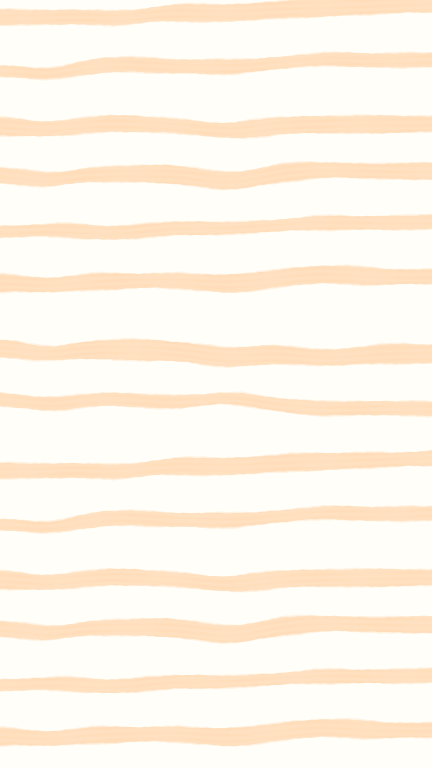
Give the GLSL for this pattern, as a WebGL 2 fragment shader.

```glsl
#version 300 es
precision highp float;
// Hand-painted peach stripes on cream paper: a group of eight brush strokes
// that tiles down the canvas. Each stroke is a tilted line bent by four soft
// bumps; layered sines vary its width, roughen its edges and streak its paint.

#define PAPER vec3(1.0, 0.998, 0.972)
#define PAINT vec3(1.0, 0.875, 0.745)
#define PALE vec3(1.0, 0.93, 0.85)
#define STROKES 8
#define PERIOD 59.05      // height of one group, percent of canvas height
#define WIDTH_SWELL 0.09  // slow change of stroke width, relative
#define ROUGHNESS 0.07    // ragged edge, percent of canvas height
#define FRINGE 0.11       // pale rim around the paint, same unit
#define STREAKS 0.010     // brightness of the bristle marks

uniform vec2 u_resolution;
out vec4 outColor;

// Per stroke: depth below the top at the left, drop to the right, width
const vec3 LINE[STROKES] = vec3[STROKES](
  vec3(2.21, -1.56, 2.08), vec3(9.20, -1.43, 1.76),
  vec3(16.41, -0.26, 2.08), vec3(22.79, -0.52, 2.15),
  vec3(30.20, -1.30, 1.69), vec3(36.78, -0.78, 2.15),
  vec3(45.31, 0.78, 2.40), vec3(51.95, 1.30, 1.69));

// Per stroke: sag of the four bumps, from left to right
const vec4 SAG[STROKES] = vec4[STROKES](
  vec4(0.20, 0.55, 0.30, 0.00), vec4(0.55, -0.42, 0.25, -0.40),
  vec4(0.40, -0.25, 0.70, 0.00), vec4(0.60, 0.00, 1.00, -0.25),
  vec4(-0.10, 0.45, 0.20, -0.20), vec4(0.40, 0.05, 0.55, -0.45),
  vec4(0.60, 0.00, 0.75, 0.65), vec4(0.50, -0.30, -0.75, 0.25));

// Soft bumps shared by all strokes
vec4 bumps(float x) {
  vec4 t = (x - vec4(0.11, 0.27, 0.53, 0.75)) / vec4(0.075, 0.09, 0.095, 0.10);
  return exp(-t * t);
}

// Layered sines for the ragged edge, about -1 to 1
float ragged(float x, float seed) {
  float slow = sin(x * 43.0 + seed * 2.7) + 0.7 * sin(x * 97.0 + seed * 5.1);
  return 0.4 * slow + 0.35 * sin(x * 211.0 + seed * 3.3 + slow);
}

// Signed distance to a stroke edge (x) and offset from its centre line (y)
vec2 strokeDistance(vec2 p, int i) {
  float seed = float(i) + 1.0;
  vec4 b = bumps(p.x);
  float offset = p.y - LINE[i].x - LINE[i].y * p.x - dot(SAG[i], b);
  offset -= PERIOD * round(offset / PERIOD);
  float swell = sin(p.x * 9.0 + seed * 2.4) + 0.6 * sin(p.x * 21.0 + seed * 4.7);
  float halfWidth = 0.5 * LINE[i].z * (1.0 + WIDTH_SWELL * swell - 0.13 * b.x);
  float side = offset < 0.0 ? 0.0 : 9.0;
  halfWidth += ROUGHNESS * ragged(p.x, seed + side);
  return vec2(abs(offset) - halfWidth, offset);
}

void main() {
  // x runs 0 to 1 across, y runs 0 to 100 downwards
  vec2 uv = gl_FragCoord.xy / u_resolution;
  vec2 p = vec2(uv.x, 100.0 * (1.0 - uv.y));
  float pixel = 100.0 / u_resolution.y;

  vec3 color = PAPER;
  for (int i = 0; i < STROKES; i++) {
    vec2 d = strokeDistance(p, i);
    float seed = float(i);

    // Patchy pale rim, then the paint itself
    float rim = FRINGE * (1.0 + 0.8 * sin(p.x * 31.0 + seed * 4.0));
    float wash = clamp(0.5 - (d.x - rim) / pixel, 0.0, 1.0);
    float cover = clamp(0.5 - d.x / pixel, 0.0, 1.0);

    // Long bristle marks and slow tonal patches
    float streak = sin(d.y * 8.0 + seed + 1.5 * sin(p.x * 6.0 + seed))
                 + 0.6 * sin(p.x * 27.0 + seed * 2.0);
    vec3 paint = PAINT + STREAKS * streak * vec3(0.0, 0.6, 1.0);

    color = mix(color, PALE, 0.7 * wash);
    color = mix(color, paint, cover);
  }
  outColor = vec4(color, 1.0);
}
```
